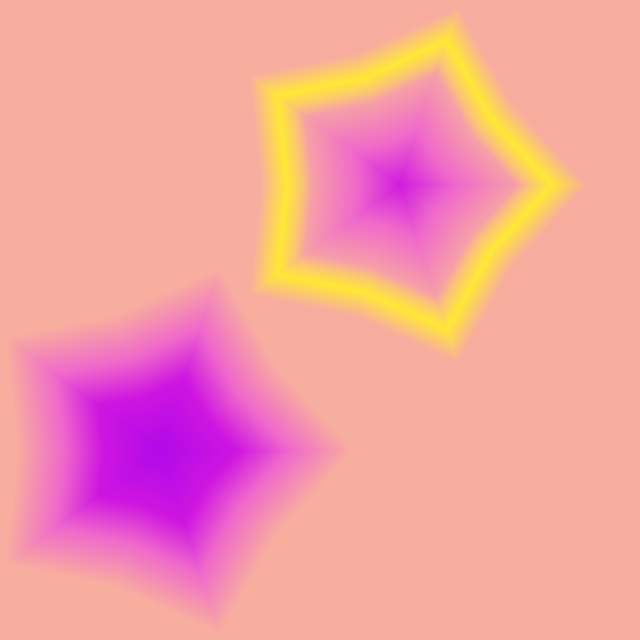
Give the GLSL for this background, as a three.js fragment shader.

```glsl
// Two soft five-pointed stars glowing on a flat peach ground.
// Each star is a folded angular distance whose level sets are nested stars;
// a heat ramp colours the glows and a tent profile draws the yellow rim.

#define RING_STAR_CENTER vec2(0.625, 0.711)
#define GLOW_STAR_CENTER vec2(0.251, 0.2955)
#define RING_RADIUS 0.237
#define RING_WIDTH 0.054
#define CORE_RADIUS 0.207
#define CORE_HEAT 0.58
#define GLOW_RADIUS 0.302
#define NOTCH_SLOPE 0.91

varying vec2 vUv;

const float SECTOR = 1.2566371; // a fifth of a turn

const vec3 PEACH = vec3(0.973, 0.682, 0.620);
const vec3 PINK = vec3(0.940, 0.410, 0.795);
const vec3 MAGENTA = vec3(0.810, 0.085, 0.880);
const vec3 VIOLET = vec3(0.690, 0.035, 0.910);
const vec3 YELLOW = vec3(1.000, 0.910, 0.210);

// Tip radius of the nested star that passes through p
float starRadius(vec2 p) {
  float angle = atan(p.y, p.x + 1e-6);
  float folded = abs(mod(angle + 0.5 * SECTOR, SECTOR) - 0.5 * SECTOR);
  return length(p) * (cos(folded) + NOTCH_SLOPE * sin(folded));
}

// Ground colour at 0, through pink and magenta, to violet at 1
vec3 heatRamp(float heat) {
  vec3 color = mix(PEACH, PINK, clamp(heat / 0.33, 0.0, 1.0));
  color = mix(color, MAGENTA, clamp((heat - 0.33) / 0.27, 0.0, 1.0));
  return mix(color, VIOLET, clamp((heat - 0.6) / 0.4, 0.0, 1.0));
}

void main() {
  float ringStar = starRadius(vUv - RING_STAR_CENTER);
  float glowStar = starRadius(vUv - GLOW_STAR_CENTER);

  // Glowing interiors; the two stars never overlap
  float coreHeat = CORE_HEAT * max(1.0 - ringStar / CORE_RADIUS, 0.0);
  float glowHeat = max(1.0 - glowStar / GLOW_RADIUS, 0.0);
  vec3 color = heatRamp(max(coreHeat, glowHeat));

  // Yellow rim, brightest on its centre line
  float rim = max(1.0 - abs(ringStar - RING_RADIUS) / RING_WIDTH, 0.0);
  color = mix(color, YELLOW, rim);

  gl_FragColor = vec4(color, 1.0);
}
```
